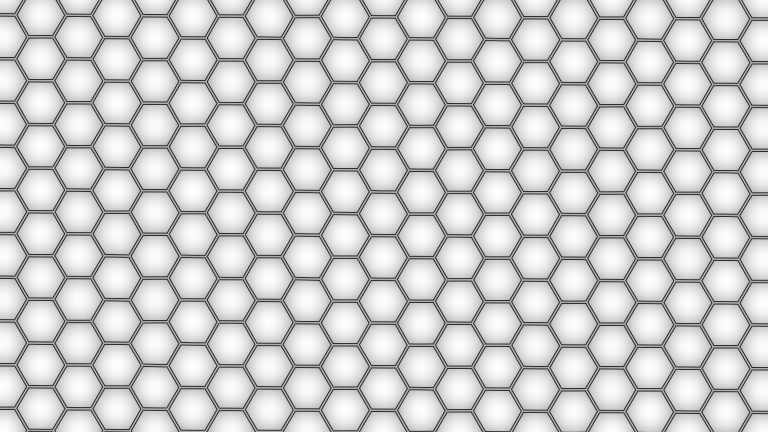
Reproduce this pattern procedurally as a Shadertoy shader.

```glsl
// Honeycomb of flat-topped white cells, each softly shaded towards its rim and
// bounded by a pair of thin dark lines with a grey gap between them.
// Two interleaved lattices find the nearest cell; slow noise bends the seams.

// Lengths are in canvas heights.
const vec2  STEP        = vec2(0.0881, 0.1012);   // column and row spacing
const vec2  CELL_ORIGIN = vec2(-0.0015, 0.0053);  // a cell centre, from mid canvas
const float ROW_SLOPE   = -0.0053;                // drift of rows across the canvas
const float GAP_HALF    = 0.0019;                 // seam centre to inside of ink
const float INK_OUTER   = 0.0039;                 // seam centre to outside of ink
const float WOBBLE      = 0.0012;                 // bend of the seams
const float WOBBLE_FREQ = 14.0;
const float CENTRE_TONE = 0.99;
const float RIM_FALLOFF = 0.94;
const float TONE_SPREAD = 0.012;                  // variation between cells
const vec3  INK_COLOUR  = vec3(0.10);
const vec3  GAP_COLOUR  = vec3(0.68);
const float ROOT3       = 1.7320508;

float hash21(vec2 p) {
    vec3 q = fract(p.xyx * vec3(0.1031, 0.1030, 0.0973));
    q += dot(q, q.yzx + 33.33);
    return fract((q.x + q.y) * q.z);
}

float valueNoise(vec2 p) {
    vec2 i = floor(p), f = fract(p);
    f = f * f * (3.0 - 2.0 * f);
    float low  = mix(hash21(i), hash21(i + vec2(1, 0)), f.x);
    float high = mix(hash21(i + vec2(0, 1)), hash21(i + vec2(1, 1)), f.x);
    return mix(low, high, f.y);
}

// Centre of the nearest unit-height hexagon.
vec2 nearestCell(vec2 p) {
    vec2 period = vec2(ROOT3, 1.0);
    vec2 a = round(p / period) * period;
    vec2 b = (floor(p / period) + 0.5) * period;
    vec2 da = p - a, db = p - b;
    return dot(da, da) < dot(db, db) ? a : b;
}

// Distance from a local point to the rim of a unit-height hexagon.
float rimDistance(vec2 p) {
    p = abs(p);
    return 0.5 - max(p.y, dot(p, vec2(0.5 * ROOT3, 0.5)));
}

// Box-filtered coverage of the band closer to the seam than the limit.
float band(float dist, float limit, float pixel) {
    return clamp((limit - dist) / pixel + 0.5, 0.0, 1.0);
}

void mainImage(out vec4 fragColor, in vec2 fragCoord) {
    float pixel = 1.0 / iResolution.y;
    vec2 p = (fragCoord - 0.5 * iResolution.xy) * pixel;

    // Drift and bend, then scale so that cells are regular hexagons
    vec2 w = p * WOBBLE_FREQ + 40.0;
    vec2 bend = vec2(valueNoise(w), valueNoise(w + 57.0)) - 0.5;
    vec2 q = p - CELL_ORIGIN + WOBBLE * bend;
    q.y -= ROW_SLOPE * p.x;
    q *= vec2(0.5 * ROOT3, 1.0) / STEP;

    vec2 centre = nearestCell(q);
    vec2 local = q - centre;
    float seam = rimDistance(local) * STEP.y;

    // Cell shading
    vec2 id = round(centre * 2.0 / vec2(ROOT3, 1.0)) + 100.0;
    float tone = CENTRE_TONE - RIM_FALLOFF * dot(local, local);
    tone += TONE_SPREAD * (hash21(id) - 0.5);
    vec3 colour = vec3(tone);

    // Paired lines and the gap between them
    colour = mix(colour, INK_COLOUR, band(seam, INK_OUTER, pixel));
    colour = mix(colour, GAP_COLOUR, band(seam, GAP_HALF, pixel));
    fragColor = vec4(clamp(colour, 0.0, 1.0), 1.0);
}
```
